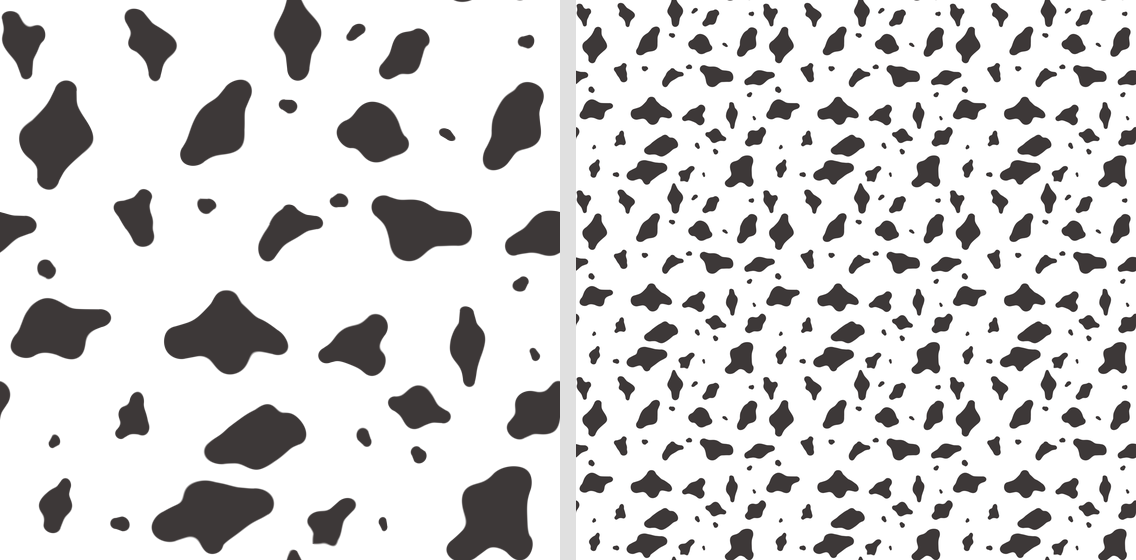
Left: one tile. Right: repeated 3 by 3.
A WebGL 1 fragment shader for this pattern:

```glsl
precision highp float;
// Seamless cow hide: lobed dark patches and small specks scattered on white.

#define PATCH_GRID vec2(4.0, 6.0)  // staggered patches per tile, even row count
#define PATCH_JITTER 0.42          // patch scatter, in cells
#define PATCH_SCALE vec2(0.5, 1.2) // smallest and largest patch
#define PATCH_GAP 0.016            // half width of the channel between patches
#define SPECK_GRID 7.0             // speck candidates per side
#define SPECK_CLEARANCE 0.045      // free room a speck needs
#define WARP_GRID 15.0             // cells of the outline wobble
#define WARP_AMOUNT 0.018
#define EDGE_SOFTNESS 0.0015
#define HIDE_WHITE vec3(1.0)
#define PATCH_DARK vec3(0.24, 0.22, 0.22)

uniform vec2 u_resolution;

vec2 hash2(vec2 p) {
  vec3 q = fract(p.xyx * vec3(0.1031, 0.1030, 0.0973));
  q += dot(q, q.yzx + 33.33);
  return fract((q.xx + q.yz) * q.zy);
}

vec2 direction(float angle) {
  return vec2(cos(angle), sin(angle));
}

float smoothMin(float a, float b, float k) {
  float h = max(k - abs(a - b), 0.0) / k;
  return min(a, b) - 0.25 * h * h * k;
}

// Value noise that repeats once per tile
vec2 wrappedNoise(vec2 uv) {
  vec2 p = uv * WARP_GRID;
  vec2 cell = floor(p);
  vec2 f = p - cell;
  f = f * f * (3.0 - 2.0 * f);
  vec2 lo = mod(cell, WARP_GRID) + 91.0;
  vec2 hi = mod(cell + 1.0, WARP_GRID) + 91.0;
  return mix(mix(hash2(lo), hash2(vec2(hi.x, lo.y)), f.x),
             mix(hash2(vec2(lo.x, hi.y)), hash2(hi), f.x), f.y);
}

// Capsule from the origin to tip, with a radius that tapers
float limb(vec2 p, vec2 tip, float rootRadius, float tipRadius) {
  float t = clamp(dot(p, tip) / dot(tip, tip), 0.0, 1.0);
  return length(p - tip * t) - mix(rootRadius, tipRadius, t);
}

// Two long and two short limbs blended into one lobed patch
float cowPatch(vec2 p, vec2 id) {
  vec2 pose = hash2(id + 7.0);
  float scale = mix(PATCH_SCALE.x, PATCH_SCALE.y, pose.y);
  p /= scale;
  float d = 1.0;
  for (int i = 0; i < 4; i++) {
    float n = float(i);
    vec2 rnd = hash2(id + 20.0 * (n + 1.0));
    float angle = 6.2832 * pose.x + 1.5708 * n + 1.1 * (rnd.x - 0.5);
    float reach = mod(n, 2.0) < 0.5 ? mix(0.05, 0.086, rnd.y)
                                    : mix(0.005, 0.055, rnd.y);
    float tipRadius = mix(0.016, 0.030, rnd.x);
    d = smoothMin(d, limb(p, reach * direction(angle), 0.032, tipRadius), 0.025);
  }
  return d * scale;
}

// Distance to the patches, with a channel kept open between neighbours
float patchField(vec2 uv) {
  float nearest = 1.0;
  float second = 1.0;
  float row = floor(uv.y * PATCH_GRID.y);
  for (int j = -1; j <= 1; j++) {
    float y = row + float(j);
    float stagger = 0.5 * mod(y, 2.0);
    float column = floor(uv.x * PATCH_GRID.x - stagger);
    for (int i = -1; i <= 1; i++) {
      vec2 cell = vec2(column + float(i), y);
      vec2 id = mod(cell, PATCH_GRID);
      vec2 site = cell + 0.5 + PATCH_JITTER * (hash2(id + 3.0) - 0.5);
      site.x += stagger;
      float d = cowPatch(uv - site / PATCH_GRID, id);
      second = min(second, max(nearest, d));
      nearest = min(nearest, d);
    }
  }
  float channel = 0.5 * (nearest - second) + PATCH_GAP;
  return -smoothMin(-nearest, -channel, 0.02);
}

// One egg-shaped speck per cell, dropped where a patch is too close
float speckField(vec2 uv) {
  vec2 cell = floor(uv * SPECK_GRID);
  vec2 id = mod(cell, SPECK_GRID);
  vec2 center = (cell + 0.5 + 0.5 * (hash2(id + 150.0) - 0.5)) / SPECK_GRID;
  vec2 rnd = hash2(id + 180.0);
  float radius = mix(0.008, 0.014, rnd.x);
  float d = limb(uv - center, 0.011 * direction(6.2832 * rnd.y), radius, 0.75 * radius);
  return patchField(center) > SPECK_CLEARANCE ? d : 1.0;
}

void main() {
  vec2 uv = gl_FragCoord.xy / u_resolution;
  vec2 warped = uv + WARP_AMOUNT * (wrappedNoise(uv) - 0.5);
  float d = min(patchField(warped), speckField(warped));
  float edge = max(EDGE_SOFTNESS, 0.75 / min(u_resolution.x, u_resolution.y));
  gl_FragColor = vec4(mix(PATCH_DARK, HIDE_WHITE, smoothstep(-edge, edge, d)), 1.0);
}
```
